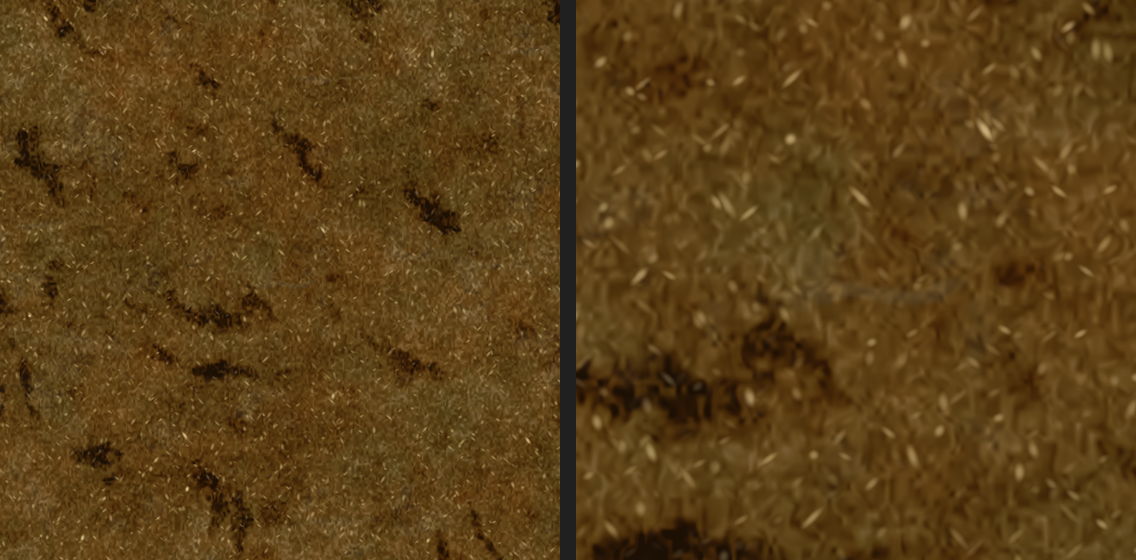
Left, the full canvas; right, a detail of the centre.
Reproduce this texture procedurally as a Shadertoy shader.

```glsl
// Mossy brown earth: mottled fine grain, ragged dark scars, pale streaks and bright specks.

const vec3 PITCH = vec3(0.11, 0.06, 0.015);
const vec3 UMBER = vec3(0.19, 0.10, 0.02);
const vec3 BARK  = vec3(0.27, 0.16, 0.03);
const vec3 SOIL  = vec3(0.32, 0.21, 0.05);
const vec3 MOSS  = vec3(0.36, 0.25, 0.08);
const vec3 OCHRE = vec3(0.40, 0.29, 0.11);
const vec3 STRAW = vec3(0.46, 0.35, 0.19);
const vec3 ASH   = vec3(0.39, 0.31, 0.18);
const vec3 GLINT = vec3(0.86, 0.76, 0.54);
const vec3 RUSTY = vec3(0.10, -0.05, -0.20);

// Integer hash: three random values in 0..1 per cell and seed.
vec3 hash3(vec2 cell, float seed) {
    uvec3 v = uvec3(ivec3(cell, seed)) * 1664525u + 1013904223u;
    v.x += v.y * v.z; v.y += v.z * v.x; v.z += v.x * v.y;
    v ^= v >> 16u;
    v.x += v.y * v.z; v.y += v.z * v.x; v.z += v.x * v.y;
    return vec3(v >> 8u) / 16777216.0;
}

float noise(vec2 p, float seed) {
    vec2 cell = floor(p), f = fract(p);
    f = f * f * (3.0 - 2.0 * f);
    float low  = mix(hash3(cell, seed).x, hash3(cell + vec2(1, 0), seed).x, f.x);
    float high = mix(hash3(cell + vec2(0, 1), seed).x, hash3(cell + 1.0, seed).x, f.x);
    return mix(low, high, f.y);
}

float fbm(vec2 p, float seed, int octaves) {
    float sum = 0.0, amp = 0.5, total = 0.0;
    for (int i = 0; i < octaves; i++) {
        sum += amp * noise(p, seed + float(i));
        total += amp;
        p = p * 2.03 + 7.3;
        amp *= 0.65;
    }
    return sum / total;
}

vec2 warp(vec2 p, float scale, float amount, float seed) {
    return p + amount * (vec2(noise(p * scale, seed), noise(p * scale, seed + 1.0)) - 0.5);
}

// Ragged ellipses, one per chosen cell; size holds half length and half width.
float strokes(vec2 p, vec2 cells, float seed, float chance, float angle, float spread, vec2 size, float ragged) {
    float mask = 0.0;
    vec2 home = floor(p * cells);
    for (int y = -1; y <= 1; y++)
    for (int x = -1; x <= 1; x++) {
        vec2 cell = home + vec2(x, y);
        vec3 place = hash3(cell, seed), shape = hash3(cell, seed + 1.0);
        if (place.z > chance) continue;
        float a = angle + spread * (shape.x - 0.5);
        vec2 d = p - (cell + place.xy) / cells;
        d = vec2(d.x * cos(a) + d.y * sin(a), d.y * cos(a) - d.x * sin(a));
        float inside = 1.0 - length(d / (size * mix(vec2(0.5), vec2(1.2), shape.yz)));
        mask = max(mask, smoothstep(-0.3, 0.7, inside + ragged));
    }
    return mask;
}

// Tiny slanted slivers of light, most of them faint.
float specks(vec2 p, float cells, float seed, float chance, float radius, float rarity) {
    float light = 0.0;
    vec2 home = floor(p * cells);
    for (int y = -1; y <= 1; y++)
    for (int x = -1; x <= 1; x++) {
        vec2 cell = home + vec2(x, y);
        vec3 place = hash3(cell, seed), shape = hash3(cell, seed + 1.0);
        vec2 d = p - (cell + place.xy) / cells;
        d.x += (shape.y - 0.5) * 2.0 * d.y;
        d.y *= mix(0.45, 1.2, shape.z);
        float glow = 1.0 - smoothstep(0.1 * radius, radius, length(d));
        light = max(light, glow * step(place.z, chance) * mix(0.12, 1.0, pow(shape.x, rarity)));
    }
    return light;
}

// Tone 0..5 walks from umber to straw; below zero it sinks to pitch.
vec3 earthRamp(float tone) {
    vec3 c = mix(PITCH, UMBER, clamp(tone + 1.0, 0.0, 1.0));
    c = mix(c, BARK,  clamp(tone, 0.0, 1.0));
    c = mix(c, SOIL,  clamp(tone - 1.0, 0.0, 1.0));
    c = mix(c, MOSS,  clamp(tone - 2.0, 0.0, 1.0));
    c = mix(c, OCHRE, clamp(tone - 3.0, 0.0, 1.0));
    return mix(c, STRAW, clamp(tone - 4.0, 0.0, 1.5));
}

void mainImage(out vec4 fragColor, in vec2 fragCoord) {
    vec2 p = fragCoord / iResolution.y;
    vec2 bent = warp(warp(p, 9.0, 0.07, 10.0), 40.0, 0.026, 12.0);
    float ragged = 2.4 * (fbm(p * 42.0, 14.0, 3) - 0.5);

    // Mottled ground under fine, slightly upright grain
    float clouds = fbm(p * vec2(4.0, 6.0), 20.0, 4) - 0.5;
    float clumps = fbm(p * 34.0, 30.0, 3) - 0.5;
    float grain = noise(warp(p, 90.0, 0.006, 42.0) * vec2(250.0, 180.0), 40.0) - 0.5;
    float tone = 3.1 + 3.0 * clouds + 2.6 * clumps + 3.2 * grain;

    // Dark scars running down to the right, with smaller crumbs
    float scars = strokes(bent, vec2(5.0), 50.0, 0.75, -0.85, 1.1, vec2(0.075, 0.021), ragged);
    float crumbs = strokes(bent, vec2(10.0), 60.0, 0.5, -0.5, 2.2, vec2(0.028, 0.014), ragged);
    tone -= 3.0 * scars + 1.5 * crumbs * (1.0 - scars);

    // Hue drifts between rust and olive
    float rust = 2.0 * (fbm(p * 11.0, 100.0, 4) - 0.5) + 0.3 * crumbs;
    vec3 color = earthRamp(tone) * (1.0 + RUSTY * rust);

    // Ashen blotches and level pale streaks
    float blotch = smoothstep(0.56, 0.78, fbm(p * vec2(14.0, 18.0), 70.0, 4));
    vec2 level = warp(p, 30.0, 0.012, 82.0);
    float streak = strokes(level, vec2(4.0, 8.0), 80.0, 0.26, 0.0, 0.16, vec2(0.09, 0.009), ragged);
    float ash = max(0.5 * blotch, 0.6 * streak) * (1.0 - 0.7 * scars);
    color = mix(color, ASH * (1.0 + 0.7 * grain + 0.5 * clumps), ash);

    // Scattered flecks: many dull slivers, few bright points
    float dull = 0.55 * specks(p, 120.0, 90.0, 0.32, 0.0042, 3.0);
    float bright = specks(p, 24.0, 94.0, 0.2, 0.0048, 2.5);
    color = mix(color, GLINT, max(dull, bright) * (1.0 - 0.4 * scars));
    fragColor = vec4(color, 1.0);
}
```
